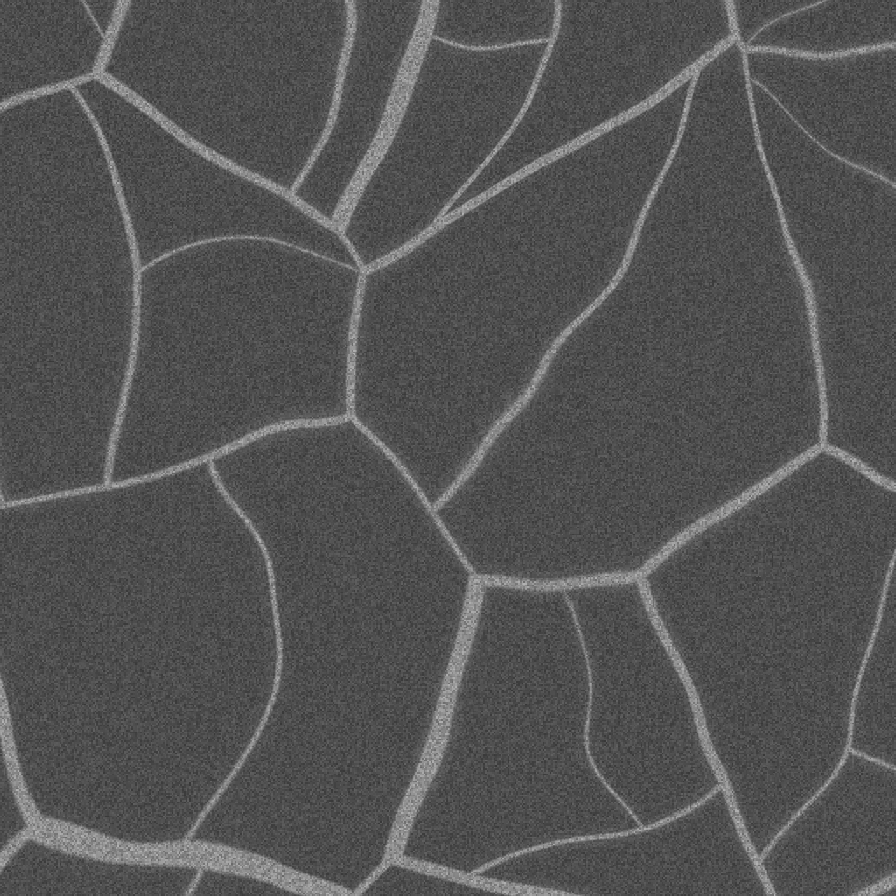
A three.js fragment shader for this texture:

```glsl
varying vec2 vUv;

float hash(vec2 p) {
  vec3 q = fract(p.xyx * 0.1031);
  q += dot(q, q.yzx + 33.33);
  return fract((q.x + q.y) * q.z);
}

float noise(vec2 p) {
  vec2 i = floor(p), f = fract(p);
  f = f * f * (3.0 - 2.0 * f);
  return mix(mix(hash(i), hash(i + vec2(1.0, 0.0)), f.x),
             mix(hash(i + vec2(0.0, 1.0)), hash(i + 1.0), f.x), f.y);
}

vec2 noise2(vec2 p) {
  return vec2(noise(p), noise(p + 47.0)) - 0.5;
}

vec2 site(vec2 cell) {
  return cell + 0.15 + 0.7 * vec2(hash(cell + 11.0), hash(cell + 73.0));
}

// Signed distance to the wide veins between cells and the thin ones inside them
float veinDistance(vec2 uv) {
  float scale = 2.4;
  vec2 p = uv + 0.13 * noise2(uv * 3.2 + 5.0) + 0.016 * noise2(uv * 13.0);
  p = p * scale + 20.0;

  // Nearest cell
  vec2 home = floor(p), nearest = home;
  float best = 9.0;
  for (int y = -1; y <= 1; y++) {
    for (int x = -1; x <= 1; x++) {
      vec2 cell = home + vec2(x, y);
      float d = distance(p, site(cell));
      if (d < best) {
        best = d;
        nearest = cell;
      }
    }
  }

  // Cell borders, each with its own width
  vec2 centre = site(nearest);
  float veins = 9.0;
  for (int y = -2; y <= 2; y++) {
    for (int x = -2; x <= 2; x++) {
      if (x == 0 && y == 0) continue;
      vec2 cell = nearest + vec2(x, y);
      vec2 other = site(cell);
      float border = dot(0.5 * (centre + other) - p, normalize(other - centre));
      float h = hash((cell + nearest) * 7.0);
      veins = min(veins, border / scale - mix(0.004, 0.0135, h * h));
    }
  }

  // One branch across the cell, and a hairline on one side of it
  float angle = 6.283 * hash(nearest + 31.0);
  vec2 along = vec2(cos(angle), sin(angle));
  vec2 local = p - centre;
  float u = dot(local, along);
  float v = dot(local, vec2(-along.y, along.x)) + 0.09 * sin(u * 4.0 + angle);
  float branch = abs(v) / scale - mix(0.0025, 0.005, hash(nearest + 57.0));
  veins = min(veins, branch);
  if (v > 0.0 && hash(nearest + 91.0) < 0.6) {
    float bend = u - 0.25 * v + 0.06 * sin(v * 7.0);
    veins = min(veins, abs(bend) / scale - 0.0026 + 0.002 * v);
  }
  return veins;
}

void main() {
  float d = veinDistance(vUv);

  // Crisp rims that turn soft in places, with a faint halo
  float softness = mix(0.0013, 0.0035, noise(vUv * 9.0 + 3.0));
  float vein = 1.0 - smoothstep(-softness, softness, d);
  float halo = (1.0 - smoothstep(0.0, 0.016, d)) * noise(vUv * 6.0 + 80.0);

  // Fine grain, stronger on the pale veins
  vec2 speck = floor(vUv * 512.0);
  float grain = hash(speck + 7.0) + hash(speck + 601.0) - 1.0;
  float ground = 0.302 + 0.06 * halo + 0.085 * grain;
  float pale = 0.555 + 0.15 * grain;
  gl_FragColor = vec4(vec3(mix(ground, pale, vein)), 1.0);
}
```
